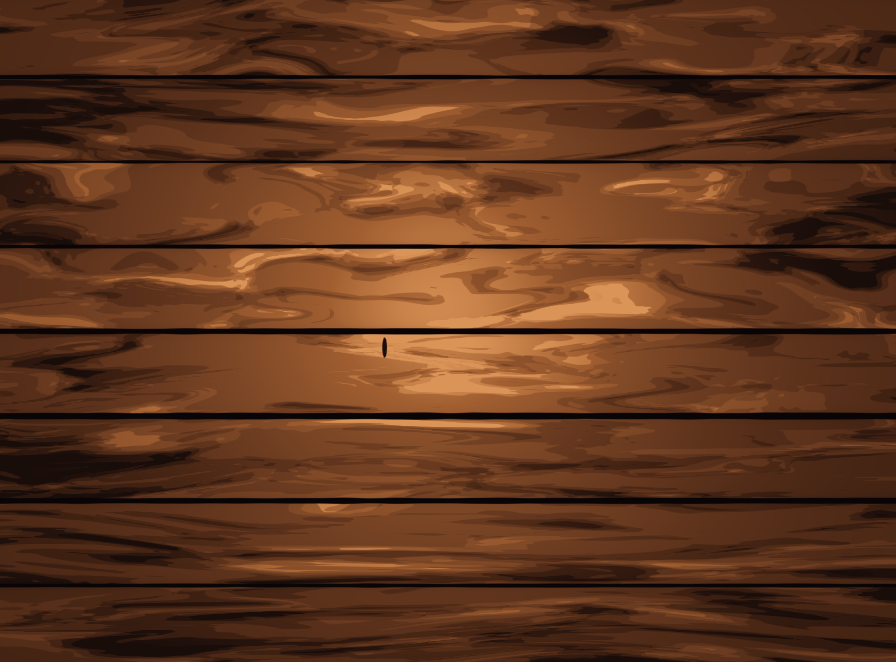
A Shadertoy shader for this texture:

```glsl
#define PITCH 0.128
#define FIRST_SEAM 0.1165
#define SEAM_WIDTH 0.0035
#define GLOW_CENTER vec2(0.665, 0.535)
#define GLOW_GAIN 2.75
#define AMBIENT 1.3
#define BLOTCH_FREQ vec2(8.0, 27.0)
#define STREAK_FREQ vec2(3.2, 50.0)
#define SEAM_COLOR vec3(0.035, 0.018, 0.022)

// Wood tones from shadow to highlight
const vec3 TONES[6] = vec3[6](
    vec3(0.10, 0.05, 0.04), vec3(0.25, 0.13, 0.07), vec3(0.37, 0.20, 0.11),
    vec3(0.49, 0.28, 0.15), vec3(0.63, 0.37, 0.19), vec3(0.86, 0.58, 0.34));

// Per plank, top to bottom: streakiness and tone shift
const float STREAKINESS[8] = float[8](0.3, 0.6, 0.1, 0.1, 0.35, 0.65, 0.9, 0.9);
const float SHIFT[8] = float[8](0.0, -0.3, 0.15, 0.15, 0.05, -0.35, -0.05, -0.25);

// Knots: position and darkness
const vec3 KNOTS[5] = vec3[5](
    vec3(0.87, 0.945, 0.25), vec3(1.15, 0.482, 0.24), vec3(0.42, 0.77, 0.2),
    vec3(1.20, 0.66, 0.22), vec3(0.20, 0.335, -0.25));

float hash(vec2 p) {
    p = fract(p * vec2(0.1031, 0.1137));
    p += dot(p, p.yx + 33.33);
    return fract((p.x + p.y) * p.x * 17.0);
}

float noise(vec2 p) {
    vec2 i = floor(p), f = fract(p);
    f = f * f * (3.0 - 2.0 * f);
    return mix(mix(hash(i), hash(i + vec2(1, 0)), f.x),
               mix(hash(i + vec2(0, 1)), hash(i + vec2(1, 1)), f.x), f.y);
}

float fbm(vec2 p) {
    float sum = 0.0, amp = 0.53;
    for (int i = 0; i < 4; i++) {
        sum += amp * noise(p);
        p = p * 2.03 + 19.7;
        amp *= 0.5;
    }
    return sum;
}

// Antialiased threshold
float cut(float value, float level) {
    float w = max(fwidth(value), 0.002) * 0.7;
    return smoothstep(-w, w, value - level);
}

vec3 woodTone(float t) {
    t = clamp(t, 0.0, 4.999);
    int i = int(t);
    return mix(TONES[i], TONES[i + 1], fract(t));
}

void mainImage(out vec4 fragColor, in vec2 fragCoord) {
    vec2 p = fragCoord / iResolution.y;

    // Plank index and distance to the nearest seam
    float s = (1.0 - p.y - FIRST_SEAM) / PITCH + 1.0;
    float row = floor(s), seam = round(s);
    float seamDist = abs(s - seam) * PITCH;
    int plank = clamp(int(row), 0, 7);
    float streak = STREAKINESS[plank];

    // Grain coordinates, bent and torn by noise
    vec2 offset = vec2(37.0, 61.0) * (row + 2.0);
    vec2 g = p;
    g.y += 0.055 * (noise(p * vec2(2.2, 5.0) + offset) - 0.5);
    vec2 q = g * mix(BLOTCH_FREQ, STREAK_FREQ, streak) + offset;
    vec2 tear = vec2(noise(q * 1.3 + 5.2), noise(q * 1.1 + 41.8)) - 0.5;
    q += tear * mix(1.7, 0.7, streak);

    // Knots bias the grain towards dark or pale
    float knot = 0.0;
    for (int i = 0; i < 5; i++) {
        vec2 d = (p - KNOTS[i].xy) / vec2(0.06, 0.018);
        knot += KNOTS[i].z * exp(-dot(d, d));
    }

    // Hard-edged layers of dark and pale figure
    float cluster = noise(p * vec2(3.0, 9.0) + offset * 1.7) - 0.5;
    float dark = fbm(q) + 0.13 * cluster + 0.05 * streak + knot;
    float pale = fbm(q * vec2(0.9, 0.85) + 83.0) - 0.14 * cluster - knot;
    float figure = -0.6 * cut(dark, 0.54) - 0.65 * cut(dark, 0.635)
                 - 0.7 * cut(dark, 0.72)
                 + 0.5 * cut(pale, 0.57) + 0.55 * cut(pale, 0.67)
                 + 0.9 * cut(pale, 0.76);

    // Warm light pooled at the middle
    vec2 r = p - GLOW_CENTER;
    float r2 = dot(r, r);
    float light = AMBIENT + GLOW_GAIN * exp(-5.0 * r2) + 0.6 * exp(-45.0 * r2);
    float shade = 0.4 * exp(-seamDist / 0.006);
    vec3 color = woodTone(light + SHIFT[plank] + figure - shade);

    // Short upright split
    vec2 split = (p - vec2(0.581, 0.475)) / vec2(0.0035, 0.015);
    color = mix(color, TONES[0], 1.0 - cut(length(split), 1.0));

    // Uneven dark seams between planks
    float halfWidth = SEAM_WIDTH - 0.0014 * cos((seam - 2.0) * 1.05)
                    + 0.0012 * (noise(vec2(p.x * 25.0, seam * 7.0)) - 0.5);
    float aa = 0.8 / iResolution.y;
    color = mix(SEAM_COLOR, color, smoothstep(-aa, aa, seamDist - halfWidth));

    fragColor = vec4(color, 1.0);
}
```
